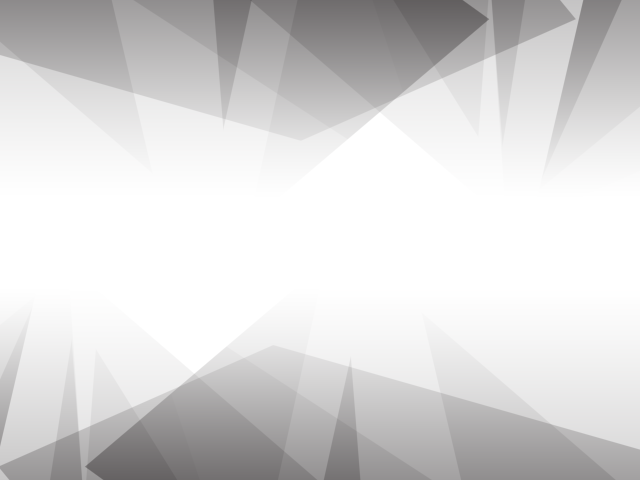
A WebGL 2 fragment shader for this background:

```glsl
#version 300 es
precision highp float;
// Translucent grey shards fading from the top and bottom edges into a white centre.
uniform vec2 u_resolution;
out vec4 fragColor;

const vec2 CANVAS = vec2(7.68, 5.76);       // working units, y pointing down
const vec2 TURN_SUM = vec2(6.89, 5.83);     // twice the centre of the half turn
const float FADE_DEPTH = 2.4;
const vec3 SHADE_TINT = vec3(0.98, 1.0, 0.995);

// Soft coverage of the area to the right of a line drawn downward from a to b.
float rightOf(vec2 p, vec2 a, vec2 b, float blur) {
    vec2 e = b - a, r = p - a;
    float d = (e.y * r.x - e.x * r.y) / length(e);
    return smoothstep(-blur, blur, d);
}

float leftOf(vec2 p, vec2 a, vec2 b, float blur) {
    return 1.0 - rightOf(p, a, b, blur);
}

// Downward wedge between two edges that start at the top and share a tip.
float wedge(vec2 p, vec2 a, vec2 b, vec2 tip, float blur) {
    return rightOf(p, a, tip, blur) * leftOf(p, b, tip, blur);
}

// Light that passes one layer of the given strength.
float pass(float coverage, float strength, float fade) {
    return 1.0 - coverage * strength * fade;
}

// Light left after all the shards hanging from the top edge.
float shards(vec2 p, float blur) {
    float fade = pow(clamp(1.0 - p.y / FADE_DEPTH, 0.0, 1.0), 1.2);

    // Two broad sheets with pointed right ends
    float sheet = leftOf(p, vec2(5.87, 0.23), vec2(3.35, 2.37), blur)
                * leftOf(p, vec2(5.55, 0.0), vec2(5.87, 0.23), blur);
    float band = rightOf(p, vec2(0.0, 0.66), vec2(4.0, 1.8), blur)
               * leftOf(p, vec2(6.91, 0.23), vec2(3.7, 1.65), blur)
               * leftOf(p, vec2(6.72, 0.0), vec2(6.91, 0.23), blur);
    float light = pass(sheet, 0.18, fade) * pass(band, 0.25, fade);

    // Slanted overlays
    float slant = rightOf(p, vec2(1.6, 0.0), vec2(4.2, 1.69), blur);
    float steep = rightOf(p, vec2(3.57, 0.0), vec2(3.2, 1.7), blur);
    float faint = rightOf(p, vec2(4.47, 0.0), vec2(4.9, 1.3), blur);
    float diagonal = rightOf(p, vec2(3.0, 0.0), vec2(4.54, 1.33), blur);
    light *= pass(slant * sheet, 0.1, fade) * pass(steep * sheet, 0.1, fade);
    light *= pass(faint * sheet, 0.03, fade) * pass(diagonal, 0.15, fade);

    // Right side, split by a thin bright gap
    float beforeGap = rightOf(p, vec2(4.72, 0.0), vec2(5.9, 1.9), blur)
                    * leftOf(p, vec2(5.86, 0.0), vec2(5.75, 1.5), blur);
    float afterGap = rightOf(p, vec2(5.9, 0.0), vec2(6.03, 2.0), blur);
    light *= pass(beforeGap, 0.1, fade) * pass(afterGap, 0.1, fade);

    // Narrow wedges
    float leftWedge = wedge(p, vec2(-0.58, 0.0), vec2(1.34, 0.0), vec2(1.83, 2.08), blur);
    float middleWedge = wedge(p, vec2(2.56, 0.0), vec2(3.02, 0.0), vec2(2.68, 1.55), blur);
    float smallWedge = wedge(p, vec2(5.9, 0.0), vec2(6.3, 0.0), vec2(6.03, 1.75), blur);
    float rightWedge = wedge(p, vec2(7.0, 0.0), vec2(7.46, 0.0), vec2(6.5, 2.15), blur);
    light *= pass(leftWedge, 0.12, fade) * pass(middleWedge, 0.22, fade);
    light *= pass(smallWedge, 0.14, fade) * pass(rightWedge, 0.2, fade);

    // Corner planes
    float corner = rightOf(p, vec2(7.0, 0.0), vec2(6.5, 2.15), blur);
    float upper = leftOf(p, vec2(7.68, 1.28), vec2(6.5, 2.25), blur);
    float lower = leftOf(p, vec2(7.68, 2.05), vec2(7.0, 2.35), blur);
    return light * pass(corner * upper, 0.13, fade) * pass(corner * lower, 0.06, fade);
}

void main() {
    vec2 uv = gl_FragCoord.xy / u_resolution;
    vec2 p = vec2(uv.x, 1.0 - uv.y) * CANVAS;
    float blur = 0.75 * CANVAS.y / u_resolution.y;

    // The lower half is the upper one turned by half a circle
    float light = shards(p, blur) * shards(TURN_SUM - p, blur);
    fragColor = vec4(1.0 - (1.0 - light) * SHADE_TINT, 1.0);
}
```
